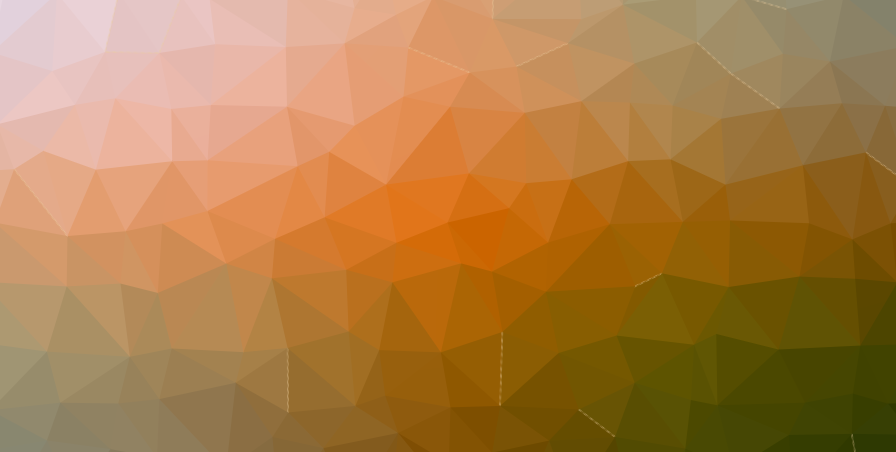
A WebGL 2 fragment shader for this background:

```glsl
#version 300 es
precision highp float;

uniform vec2 u_resolution;
out vec4 fragColor;

const float ROWS = 8.0;

float hash(vec2 p) {
    return fract(sin(dot(p, vec2(127.1, 311.7))) * 43758.5453);
}

// Jittered mesh vertex, in cells
vec2 meshPoint(vec2 id) {
    return id + 0.68 * (vec2(hash(id), hash(id + 37.3)) - 0.5);
}

// Blush, salmon, orange, olive, forest
vec3 palette(float t) {
    t = clamp(t, 0.0, 1.0) * 4.0;
    vec3 c = mix(vec3(0.90, 0.85, 0.90), vec3(0.92, 0.69, 0.62), clamp(t, 0.0, 1.0));
    c = mix(c, vec3(0.86, 0.41, 0.01), clamp(t - 1.0, 0.0, 1.0));
    c = mix(c, vec3(0.41, 0.35, 0.00), clamp(t - 2.0, 0.0, 1.0));
    return mix(c, vec3(0.16, 0.21, 0.00), clamp(t - 3.0, 0.0, 1.0));
}

// Average of a horizontal and a vertical ramp
vec3 field(vec2 p) {
    float aspect = u_resolution.x / u_resolution.y;
    return 0.5 * (palette(p.x / (ROWS * aspect)) + palette(1.0 - p.y / ROWS));
}

// Signed distance to the line a-b, positive on its left
float edgeDistance(vec2 p, vec2 a, vec2 b) {
    vec2 e = normalize(b - a);
    return dot(p - a, vec2(-e.y, e.x));
}

// Hairline on a few edges, broken into dashes
float seam(vec2 p, vec2 a, vec2 b, float dist) {
    float chosen = step(hash(floor((a + b) * 64.0)), 0.025);
    float dash = 0.65 + 0.35 * sin(dot(p - a, normalize(b - a)) * 50.0);
    return chosen * dash * (1.0 - smoothstep(0.005, 0.026, abs(dist)));
}

// Adds one facet: rgb weighted by coverage, coverage in w
void addFacet(vec2 p, vec2 a, vec2 b, vec2 c, inout vec4 sum, inout float line) {
    float ab = edgeDistance(p, a, b);
    float bc = edgeDistance(p, b, c);
    float ca = edgeDistance(p, c, a);
    float pixel = ROWS / u_resolution.y;
    float cover = clamp(0.5 + min(ab, min(bc, ca)) / pixel, 0.0, 1.0);
    vec2 center = (a + b + c) / 3.0;
    vec3 color = field(center) + 0.035 * (hash(center) - 0.5);
    sum += vec4(color, 1.0) * cover;
    float marks = max(seam(p, a, b, ab), max(seam(p, b, c, bc), seam(p, c, a, ca)));
    line = max(line, marks * cover);
}

void main() {
    vec2 p = gl_FragCoord.xy / u_resolution.y * ROWS;
    vec2 cell = floor(p);
    vec4 sum = vec4(field(p), 1.0) * 0.001;
    float line = 0.0;

    // Split each nearby quad along its shorter diagonal
    for (int j = -1; j <= 1; j++) {
        for (int i = -1; i <= 1; i++) {
            vec2 id = cell + vec2(i, j);
            vec2 a = meshPoint(id);
            vec2 b = meshPoint(id + vec2(1.0, 0.0));
            vec2 c = meshPoint(id + vec2(1.0, 1.0));
            vec2 d = meshPoint(id + vec2(0.0, 1.0));
            if (distance(a, c) < distance(b, d)) {
                addFacet(p, a, b, c, sum, line);
                addFacet(p, a, c, d, sum, line);
            } else {
                addFacet(p, a, b, d, sum, line);
                addFacet(p, b, c, d, sum, line);
            }
        }
    }

    vec3 color = sum.rgb / sum.w;
    color = mix(color, vec3(0.92, 0.80, 0.62), 0.45 * line);
    fragColor = vec4(clamp(color, 0.0, 1.0), 1.0);
}
```
